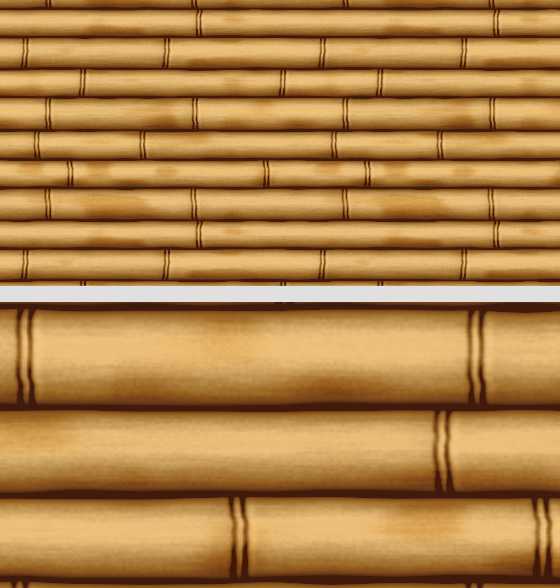
Top, the full canvas; bottom, a detail of the centre.
Give the GLSL for this texture, as a Shadertoy shader.

```glsl
// Seamless wall of stacked horizontal bamboo poles with ringed joints.

const vec2 CANVAS = vec2(768.0, 394.0);  // design units across the canvas
const vec2 TILE = vec2(407.7, 291.5);    // size of one repeat
const float TOP_OFFSET = 12.0;           // where the first full row begins
const int ROWS = 7;
const float ROW_EDGE[8] = float[8](0.0, 39.0, 83.0, 122.0, 168.0, 208.0, 247.0, 291.5);
const vec2 JOINTS[7] = vec2[7](          // two joints per row; equal means one
    vec2(272.5), vec2(35.0, 229.0), vec2(113.5, 388.0), vec2(66.0, 267.5),
    vec2(50.5, 195.5), vec2(97.0, 366.0), vec2(66.0, 266.0));

const vec3 RAMP[6] = vec3[6](            // gap, deep, brown, tan, straw, pale
    vec3(0.25, 0.10, 0.04), vec3(0.45, 0.25, 0.10), vec3(0.58, 0.37, 0.12),
    vec3(0.67, 0.49, 0.23), vec3(0.79, 0.62, 0.36), vec3(0.91, 0.74, 0.47));
const vec3 STAIN = vec3(0.80, 0.54, 0.20);

const float GRAIN = 0.65;                // strength of the long fibres
const float SPECKLE = 0.35;
const float BLOTCH = 0.8;
const float SEGMENT_VARIATION = 0.35;
const float EDGE_WOBBLE = 1.6;
const float GAP = 0.7;
const float RING_WIDTH = 1.35;

float hash(vec2 p) {
    vec3 q = fract(p.xyx * vec3(0.1031, 0.1030, 0.0973));
    q += dot(q, q.yzx + 33.33);
    return fract((q.x + q.y) * q.z);
}

// Value noise whose x axis wraps after a whole number of cells.
float noise(vec2 p, float cells) {
    vec2 i = floor(p), f = fract(p);
    f = f * f * (3.0 - 2.0 * f);
    float x0 = mod(i.x, cells), x1 = mod(i.x + 1.0, cells);
    return mix(mix(hash(vec2(x0, i.y)), hash(vec2(x1, i.y)), f.x),
               mix(hash(vec2(x0, i.y + 1.0)), hash(vec2(x1, i.y + 1.0)), f.x), f.y);
}

float wrapDistance(float d) {
    return d - TILE.x * round(d / TILE.x);
}

float softLine(float d, float width) {
    return exp(-d * d / (width * width));
}

vec3 rampColor(float tone) {
    vec3 color = RAMP[0];
    for (int i = 1; i < 6; i++)
        color = mix(color, RAMP[i], clamp(tone - float(i - 1), 0.0, 1.0));
    return color * (1.0 + 0.06 * max(tone - 5.0, 0.0));
}

void mainImage(out vec4 fragColor, in vec2 fragCoord) {
    vec2 uv = fragCoord / iResolution.xy;
    vec2 p = vec2(uv.x, 1.0 - uv.y) * CANVAS;
    float pixel = CANVAS.x / iResolution.x;
    float y = mod(p.y - TOP_OFFSET, TILE.y);

    // Row lookup
    int row = 0;
    for (int i = 1; i < ROWS; i++) row += int(y >= ROW_EDGE[i]);
    float seed = float(row) * 41.0 + 7.0;
    float height = ROW_EDGE[row + 1] - ROW_EDGE[row];
    float across = (y - ROW_EDGE[row]) / height;
    float v = across * 2.0 - 1.0;

    // Joints lean and bow a little, differently in each row
    float lean = (hash(vec2(seed, 3.0)) - 0.5) * 3.0;
    float bow = (hash(vec2(seed, 9.0)) - 0.5) * 4.0;
    float x = mod(p.x, TILE.x);
    float bentX = mod(x + lean * v + bow * v * v
                    + noise(vec2(1.0, across * 9.0 + seed), 64.0) - 0.5, TILE.x);
    vec2 joints = JOINTS[row];
    float d0 = wrapDistance(bentX - joints.x), d1 = wrapDistance(bentX - joints.y);
    float d = abs(d0) < abs(d1) ? d0 : d1;
    float segment = float(bentX >= joints.x && bentX < joints.y);

    // Pole outline: swells at the joints, wavers along its length
    float u = x / TILE.x;
    float inset = GAP * (1.0 - exp(-abs(d) / 12.0));
    vec2 wobble = EDGE_WOBBLE * vec2(noise(vec2(u * 14.0, seed), 14.0),
                                     noise(vec2(u * 14.0, seed + 5.0), 14.0));
    float t = (across * height - inset - wobble.x)
            / (height - 2.0 * inset - wobble.x - wobble.y);

    // Rounded shading, lit from above
    float upper = pow(clamp(t / 0.30, 0.0, 1.0), 0.45);
    float lower = pow(clamp((1.0 - t) / 0.52, 0.0, 1.0), 0.62);
    float tone = 5.15 * min(upper, lower);
    float body = smoothstep(0.0, 0.12, t) * smoothstep(1.0, 0.88, t);

    // Fibres, speckle, blotches and differences between segments
    float fibre = 0.6 * noise(vec2(u * 12.0, across * 22.0 + seed), 12.0)
                + 0.4 * noise(vec2(u * 40.0, across * 45.0 + seed * 2.0), 40.0);
    float speck = noise(vec2(u * 240.0, across * 30.0 + seed * 3.0), 240.0);
    float blotch = smoothstep(0.58, 0.92, noise(vec2(u * 9.0, across * 2.5 + seed * 5.0), 9.0));
    float shift = hash(vec2(seed, segment + 20.0)) - 0.5;
    tone += body * (GRAIN * (fibre - 0.5) + SPECKLE * (speck - 0.5)
                  + SEGMENT_VARIATION * shift - BLOTCH * blotch);

    // Joint: shadow on both sides, two dark grooves and a raised ring
    float width = max(RING_WIDTH, 0.8 * pixel);
    float rough = 0.75 + 0.5 * noise(vec2(2.0, across * 8.0 + seed * 7.0), 64.0);
    tone -= body * (d < 0.0 ? 0.9 : 0.5) * exp(-abs(d) / 8.0);
    tone -= rough * (2.5 * softLine(d + 2.9, width) + 3.1 * softLine(d - 2.3, width));
    tone += 0.8 * body * (softLine(d + 0.3, width) + 0.7 * softLine(d - 6.0, 2.0));

    vec3 color = rampColor(clamp(tone, 0.0, 5.8));
    color = mix(color, color * STAIN / RAMP[4], 0.45 * blotch * body);
    fragColor = vec4(color, 1.0);
}
```
